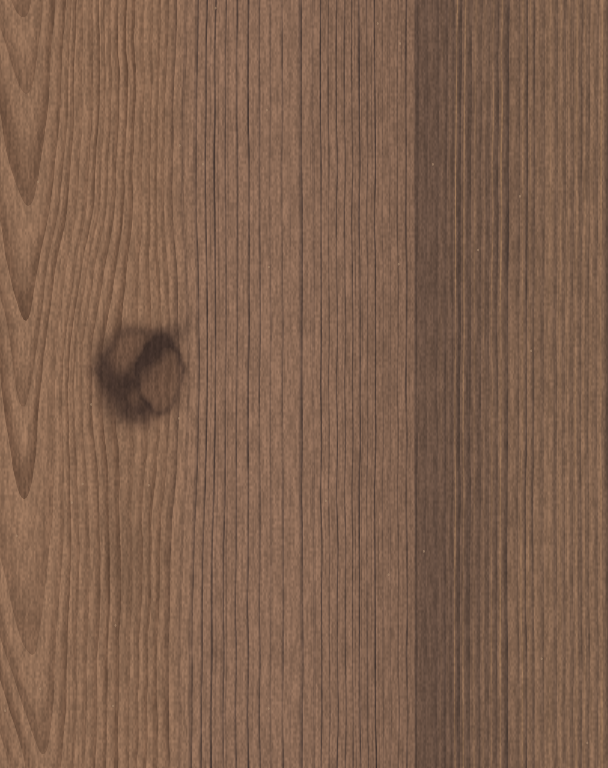
Write a WebGL 2 fragment shader that draws this texture.

```glsl
#version 300 es
precision highp float;
uniform vec2 u_resolution;
out vec4 outColor;

float hash(vec2 p) {
  vec3 q = fract(p.xyx * vec3(0.1031, 0.1030, 0.0973));
  q += dot(q, q.yzx + 33.33);
  return fract((q.x + q.y) * q.z);
}

float noise(vec2 p) {
  vec2 i = floor(p), f = fract(p);
  f = f * f * (3.0 - 2.0 * f);
  return mix(mix(hash(i), hash(i + vec2(1, 0)), f.x),
             mix(hash(i + vec2(0, 1)), hash(i + vec2(1, 1)), f.x), f.y);
}

float fbm(vec2 p) {
  float sum = 0.0, amp = 0.5;
  for (int i = 0; i < 4; i++) {
    sum += amp * noise(p);
    p = p * 2.03 + 17.1;
    amp *= 0.5;
  }
  return sum;
}

// Dark latewood: slow rise, abrupt end, with its own strength per ring
float latewood(float phase, float width, float weakest) {
  float f = fract(phase), w = min(0.8 * fwidth(phase), 0.4);
  float band = max(smoothstep(1.0 - width, 1.0, f), 1.0 - smoothstep(0.0, w, f));
  return band * mix(weakest, 1.0, hash(vec2(floor(phase - w), 7.0)));
}

// Soft spot stretched along a direction
float blot(vec2 p, vec2 size, float angle) {
  float c = cos(angle), s = sin(angle);
  p = vec2(c * p.x + s * p.y, c * p.y - s * p.x) / size;
  return exp(-dot(p, p));
}

// Slight unsteadiness of a fibre along its length
float wander(vec2 p) {
  return 0.004 * (noise(p * vec2(5.0, 2.0)) - 0.5) + 0.0018 * (noise(p * vec2(25.0, 14.0)) - 0.5);
}

// Board with arched grain on its left and straight grain on its right
vec3 archedBoard(vec2 p, vec2 d) {
  vec2 reach = d * vec2(d.x > 0.0 ? 17.0 : 9.0, 6.0);
  float x = p.x - 0.5 * d.x * exp(-dot(reach, reach)) + wander(p);
  float straight = smoothstep(0.2, 0.28, p.x);
  x += 0.016 * (fbm(vec2(p.x * 8.0, p.y * 6.0)) - 0.5) * (1.0 - straight);
  float center = 0.042 + 0.04 * (noise(vec2(p.y * 3.5, 4.0)) - 0.5) * exp(-x * x / 0.01);
  float slope = 0.17 * exp(-x * x / 0.026);
  float ring = length(vec2(x - center, 0.016)) - slope * p.y;
  float phase = 46.0 * ring + 0.9 * noise(vec2(ring * 25.0, 3.0));
  phase += 28.0 * max(x - 0.09, 0.0) - 12.0 * max(x - 0.24, 0.0) + 30.0 * max(x - 0.4, 0.0);

  vec3 col = mix(vec3(0.565, 0.432, 0.338), vec3(0.545, 0.418, 0.337), straight);
  col *= 1.0 - 0.06 * smoothstep(0.34, 0.54, p.x);
  float line = latewood(phase, mix(0.75, 0.22, straight), mix(0.45, 0.3, straight));
  line *= 0.6 + 0.4 * noise(vec2(phase * 0.7, p.y * 12.0)) + 0.4 * noise(vec2(phase, p.y * 60.0));
  float hair = latewood(phase * 2.3 + 0.4, 0.4, 0.0) * noise(vec2(phase * 2.0, p.y * 14.0));
  col = mix(col, vec3(0.385, 0.280, 0.215), (line * 0.68 + hair * 0.22) * (1.0 - straight));
  return mix(col, vec3(0.265, 0.210, 0.190), (line * 0.8 + hair * 0.42) * straight);
}

// Board with dense straight grain, stained dark along the joint
vec3 stripedBoard(vec2 p) {
  float x = p.x + wander(p + 3.0);
  float phase = 84.0 * x + 0.7 * noise(vec2(x * 40.0, 9.0));
  float stain = 1.0 - smoothstep(0.53, 0.72, x + 0.10 * (fbm(vec2(x * 26.0, p.y * 4.0)) - 0.5));
  vec3 col = mix(vec3(0.520, 0.400, 0.315), vec3(0.415, 0.320, 0.265), stain);
  float line = latewood(phase, 0.6, 0.35);
  line *= 0.6 + 0.4 * noise(vec2(phase, p.y * 9.0)) + 0.4 * noise(vec2(phase, p.y * 50.0));
  line += 0.45 * latewood(phase * 2.1 + 0.3, 0.5, 0.0) * noise(vec2(phase * 2.0, p.y * 12.0));
  col = mix(col, vec3(0.275, 0.218, 0.192), min(line * 0.65, 0.9));
  float streak = latewood(phase + 0.6, 0.2, 0.0) * (0.3 + noise(vec2(phase * 0.6, p.y * 14.0)));
  return mix(col, vec3(0.620, 0.475, 0.345), min(streak * 0.75, 0.85));
}

// Knot: dark rim, diagonal crack and a paler heart
vec3 addKnot(vec3 col, vec2 d) {
  d += 0.014 * (vec2(fbm(d * 40.0 + 5.0), fbm(d * 40.0 + 31.0)) - 0.47);
  float r = length(d / vec2(0.060, 0.066));
  float heart = length((d - vec2(0.026, -0.004)) / vec2(0.029, 0.045));
  col = mix(col, vec3(0.385, 0.283, 0.225), 0.75 * (1.0 - smoothstep(0.6, 1.3, r)));
  float dark = 0.7 * blot(d - vec2(-0.043, 0.004), vec2(0.016, 0.036), 0.25);
  dark += 0.8 * blot(d - vec2(0.022, 0.034), vec2(0.042, 0.013), 0.75);
  dark += 0.65 * blot(d - vec2(-0.012, -0.010), vec2(0.038, 0.015), 0.8);
  dark += 0.7 * blot(d - vec2(-0.006, -0.050), vec2(0.026, 0.016), 0.2);
  dark += 0.35 * exp(-pow((heart - 1.0) * 9.0, 2.0));
  dark += 0.3 * exp(-pow((r - 0.85) * 9.0, 2.0)) * smoothstep(-0.04, 0.04, d.y);
  dark *= 0.55 + 0.9 * fbm(d * vec2(110.0, 60.0));
  return mix(col, vec3(0.225, 0.170, 0.150), min(dark, 0.85));
}

void main() {
  vec2 p = gl_FragCoord.xy / u_resolution.y;
  vec2 d = p - vec2(0.182, 0.512);
  vec3 left = addKnot(archedBoard(p, d), d);
  vec3 right = stripedBoard(p);
  vec3 col = mix(left, right, smoothstep(0.539, 0.541, p.x));

  // Dim smudge below the knot and broad tonal drift
  col *= 1.0 - 0.10 * blot(p - vec2(0.165, 0.27), vec2(0.035, 0.10), 0.1);
  col *= 0.98 + 0.05 * fbm(vec2(p.x * 7.0, p.y * 3.0));

  // Fibres and fine pores
  col *= 1.0 + 0.16 * (noise(p * vec2(400.0, 40.0)) - 0.5);
  col *= 1.0 + 0.17 * (noise(p * vec2(510.0, 260.0) + 40.0) - 0.5);

  // Sparse pale flecks
  vec2 cell = p * vec2(70.0, 45.0), id = floor(cell);
  vec2 offset = fract(cell) - 0.3 - 0.4 * vec2(hash(id + 3.0), hash(id + 8.0));
  float fleck = step(0.988, hash(id + 60.0)) * (1.0 - smoothstep(0.4, 1.0, length(offset / vec2(0.13, 0.11))));
  col = mix(col, vec3(0.66, 0.54, 0.43), 0.6 * fleck);
  outColor = vec4(col, 1.0);
}
```
